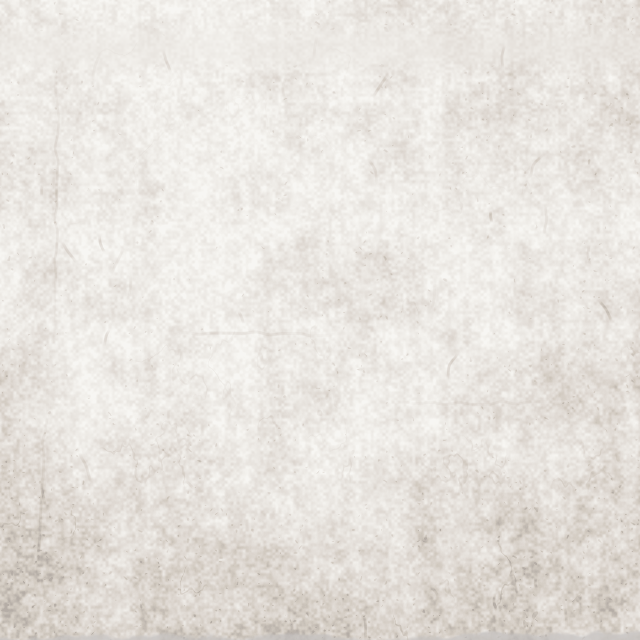
Give the GLSL for this texture, as a WebGL 2 fragment shader.

```glsl
#version 300 es
precision highp float;

uniform vec2 u_resolution;
out vec4 fragColor;

// Plaster tones, clean to grimy
const vec3 CHALK = vec3(0.955, 0.948, 0.932);
const vec3 PALE  = vec3(0.912, 0.897, 0.877);
const vec3 STONE = vec3(0.870, 0.845, 0.820);
const vec3 DUST  = vec3(0.820, 0.790, 0.752);
const vec3 GRIME = vec3(0.735, 0.705, 0.675);
const vec3 FRINGE = vec3(0.76, 0.75, 0.75);

// Dirt is measured in steps along the tones above
const float CLEAN_DIRT = 0.42;
const float FOOT_DIRT = 1.35;
const float BASE_DIRT = 0.75;
const float CLOUD_AMOUNT = 2.3;
const float PATCH_AMOUNT = 2.4;
const float MOTTLE_AMOUNT = 1.9;
const float GRAIN_AMOUNT = 2.1;
const float FIBRE_AMOUNT = 0.75;
const float GRAIN_SCALE = 215.0;
const float PIT_SCALE = 120.0;
const int SCRATCH_COUNT = 48;

float hash(vec2 p) {
    return fract(sin(dot(p, vec2(127.1, 311.7))) * 43758.5453);
}

float noise(vec2 p) {
    vec2 cell = floor(p);
    vec2 f = fract(p);
    f = f * f * (3.0 - 2.0 * f);
    float low = mix(hash(cell), hash(cell + vec2(1, 0)), f.x);
    float high = mix(hash(cell + vec2(0, 1)), hash(cell + vec2(1, 1)), f.x);
    return mix(low, high, f.y);
}

float fbm(vec2 p) {
    float sum = 0.0;
    float amp = 0.5;
    for (int i = 0; i < 5; i++) {
        sum += amp * noise(p);
        p = mat2(1.6, 1.2, -1.2, 1.6) * p + 7.3;
        amp *= 0.55;
    }
    return sum / 1.055;
}

// Thin wavering line with fading ends
float stroke(vec2 p, vec2 centre, float angle, float halfLength, float width, float px) {
    vec2 dir = vec2(cos(angle), sin(angle));
    vec2 q = p - centre;
    float along = dot(q, dir);
    float across = dot(q, vec2(-dir.y, dir.x));
    across += 0.007 * (noise(vec2(along * 45.0, centre.x * 91.0)) - 0.5);
    float body = 1.0 - smoothstep(width, width + 1.5 * px, abs(across));
    return body * (1.0 - smoothstep(0.3 * halfLength, halfLength, abs(along)));
}

// Small ragged pits, one candidate per cell
float pits(vec2 p, float density) {
    p += 0.006 * (vec2(noise(p * 140.0), noise(p * 140.0 + 9.0)) - 0.5);
    vec2 cell = floor(p * PIT_SCALE);
    vec2 offset = 0.35 + 0.3 * vec2(hash(cell + 3.1), hash(cell + 8.7));
    float radius = 0.10 + 0.18 * hash(cell + 5.9);
    float d = length(fract(p * PIT_SCALE) - offset);
    return step(1.0 - density, hash(cell)) * (1.0 - smoothstep(radius * 0.3, radius + 0.1, d));
}

vec3 plaster(float dirt) {
    vec3 c = mix(CHALK, PALE, clamp(dirt, -0.35, 1.0));
    c = mix(c, STONE, clamp(dirt - 1.0, 0.0, 1.0));
    c = mix(c, DUST, clamp(dirt - 2.0, 0.0, 1.0));
    return mix(c, GRIME, clamp(dirt - 3.0, 0.0, 1.3));
}

void main() {
    vec2 p = gl_FragCoord.xy / u_resolution.y;
    float px = 1.0 / u_resolution.y;

    // Broad staining, heavier towards the foot and the sides
    float foot = 1.0 - smoothstep(0.0, 0.65, p.y);
    float base = 1.0 - smoothstep(0.02, 0.2, p.y);
    float side = smoothstep(0.25, 0.5, abs(p.x - 0.45));
    float clouds = fbm(p * vec2(5.0, 4.5) + 2.4) - 0.5;
    float patches = fbm(p * vec2(21.0, 17.0) + 31.0) - 0.5;
    float stain = CLEAN_DIRT + FOOT_DIRT * foot + BASE_DIRT * base + 0.45 * side;
    stain += CLOUD_AMOUNT * clouds + PATCH_AMOUNT * patches;

    // Brushed fibres running up and across
    float upright = noise(p * vec2(150.0, 12.0)) + noise(p * vec2(38.0, 4.0) + 17.0);
    float level = noise(p * vec2(12.0, 130.0) + 5.0) + noise(p * vec2(3.5, 28.0) + 41.0);
    stain += FIBRE_AMOUNT * 0.5 * (upright + level - 2.0);

    // Clean areas level off softly
    float dirt = 0.5 * (stain + sqrt(stain * stain + 0.25)) - 0.02;

    // Speckled mottling and fine grain, rougher where stained
    float rough = clamp(0.7 + 0.25 * dirt, 0.7, 1.4);
    float mottle = fbm(p * vec2(75.0, 65.0) + 90.0) - 0.5;
    float grain = 0.7 * noise(p * GRAIN_SCALE) + 0.3 * noise(p * GRAIN_SCALE * vec2(0.6, 0.45) + 60.0) - 0.5;
    dirt += rough * (MOTTLE_AMOUNT * mottle + GRAIN_AMOUNT * grain);

    // Smoothed band below the top edge
    float band = smoothstep(0.88, 0.92, p.y) * (1.0 - smoothstep(0.93, 0.97, p.y));
    dirt = mix(dirt, 0.65 + 1.2 * clouds + 0.6 * grain, 0.7 * band);

    // Hairline veins along noise contours
    float contour = abs(fbm(p * vec2(12.0, 8.0) + 70.0) - 0.5);
    float veinMask = smoothstep(0.58, 0.75, noise(p * 11.0 + 13.0)) * (0.25 + 0.75 * foot);
    dirt += 1.2 * veinMask * (1.0 - smoothstep(0.003, 0.014 + 2.0 * px, contour));
    dirt += 1.4 * pits(p, clamp(0.02 + 0.05 * stain, 0.01, 0.16)) * (1.0 - band);

    // Scattered scratches, mostly upright; a few are pale chips
    for (int i = 0; i < SCRATCH_COUNT; i++) {
        vec2 seed = vec2(float(i), 4.7);
        vec2 centre = vec2(hash(seed), hash(seed + 1.3));
        float angle = 1.57 + 1.5 * (hash(seed + 2.9) - 0.5);
        float halfLength = 0.008 + 0.022 * hash(seed + 4.1);
        float strength = mix(-0.8, 1.9, step(0.2, hash(seed + 6.3)));
        dirt += strength * hash(seed + 7.7) * stroke(p, centre, angle, halfLength, 0.0010, px);
    }

    // Long cracks and seams
    dirt += 0.9 * stroke(p, vec2(0.088, 0.68), 1.56, 0.26, 0.0008, px);
    dirt += 0.8 * stroke(p, vec2(0.065, 0.22), 1.52, 0.20, 0.0010, px);
    dirt += 0.8 * stroke(p, vec2(0.40, 0.478), 0.0, 0.16, 0.0012, px);
    dirt += 0.6 * stroke(p, vec2(0.74, 0.37), 0.01, 0.17, 0.0010, px);

    // Grey crumbling fringe at the base
    float edge = 0.035 * (fbm(vec2(p.x * 16.0, p.y * 20.0)) - 0.35);
    float fringe = 1.0 - smoothstep(edge, edge + 0.008, p.y);
    vec3 colour = mix(plaster(dirt), FRINGE + 0.08 * grain, 0.6 * fringe);
    fragColor = vec4(colour, 1.0);
}
```
